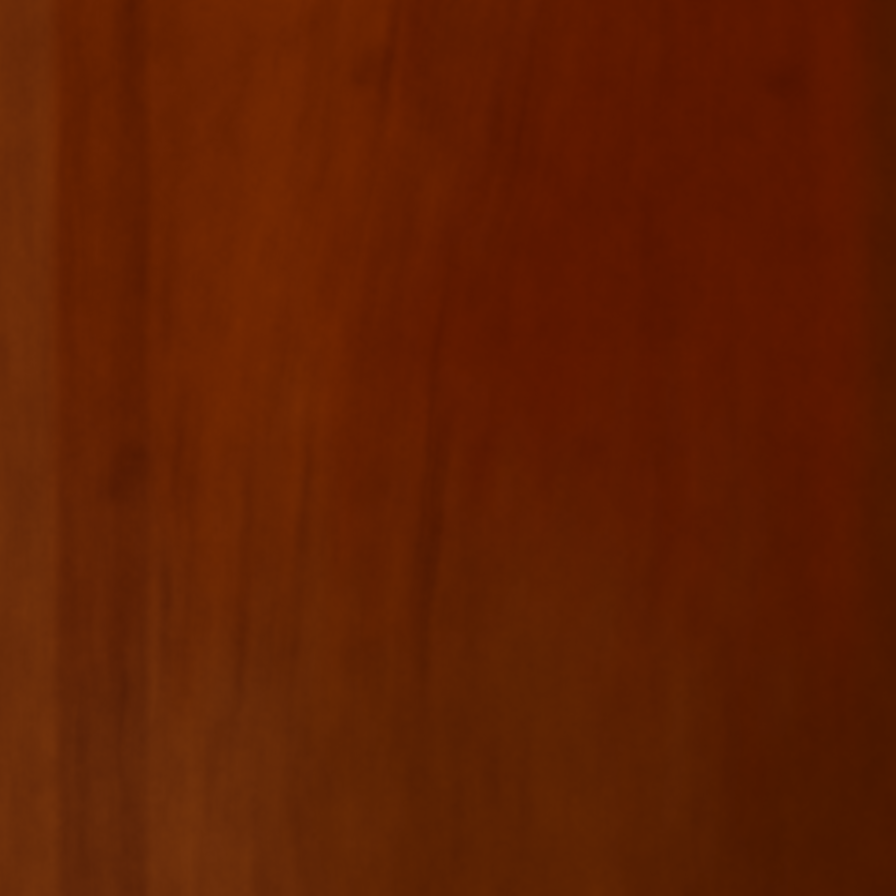
Write a Shadertoy shader that draws this texture.

```glsl
// Dark polished reddish-brown wood with soft upright grain and faint leaning streaks.

const vec3 AMBER  = vec3(0.425, 0.182, 0.042);
const vec3 RUSSET = vec3(0.415, 0.138, 0.006);
const vec3 UMBER  = vec3(0.362, 0.136, 0.012);
const vec3 RED    = vec3(0.355, 0.088, 0.000);
const vec3 SHADE  = vec3(0.290, 0.092, 0.000);

float hash(vec2 p) {
    return fract(sin(dot(p, vec2(127.1, 311.7))) * 43758.5453);
}

float noise(vec2 p) {
    vec2 cell = floor(p);
    vec2 f = fract(p);
    f = f * f * (3.0 - 2.0 * f);
    float low = mix(hash(cell), hash(cell + vec2(1.0, 0.0)), f.x);
    float high = mix(hash(cell + vec2(0.0, 1.0)), hash(cell + vec2(1.0, 1.0)), f.x);
    return mix(low, high, f.y);
}

// Layered noise centred on zero
float fbm(vec2 p) {
    float sum = 0.0;
    float gain = 0.5;
    for (int i = 0; i < 4; i++) {
        sum += gain * (noise(p) - 0.5);
        p = p * 2.03 + 17.3;
        gain *= 0.5;
    }
    return sum;
}

// Soft vertical band between two x positions
float band(float x, float left, float right, float blur) {
    return smoothstep(left - blur, left + blur, x) - smoothstep(right - blur, right + blur, x);
}

// Grain leans to the right towards the top, mostly in the middle
vec2 bendGrain(vec2 uv) {
    float lean = band(uv.x, 0.22, 0.72, 0.10);
    float wander = 0.020 * fbm(uv * vec2(4.0, 6.0)) + 0.006 * fbm(uv * vec2(14.0, 22.0));
    return vec2(uv.x - 0.10 * lean * uv.y * uv.y + wander, uv.y);
}

// Broad drift of colour over the board
vec3 woodColour(vec2 uv, float drift) {
    float x = uv.x + 0.35 * drift;
    vec3 upper = mix(RUSSET, RED, smoothstep(0.32, 0.70, x));
    vec3 lower = mix(AMBER, UMBER, smoothstep(0.12, 0.48, x));
    lower = mix(lower, SHADE, smoothstep(0.68, 1.02, x));
    vec3 colour = mix(lower, upper, smoothstep(0.12, 0.72, uv.y + 0.45 * drift));
    colour = mix(colour, AMBER, 0.7 * (1.0 - smoothstep(0.045, 0.075, uv.x)));
    return mix(colour, SHADE, 0.85 * smoothstep(0.93, 1.0, uv.x));
}

// Scattered soft dark streaks, broken along their length, tapering at the ends
float streaks(vec2 grain) {
    float total = 0.0;
    for (int i = 0; i < 24; i++) {
        float id = float(i);
        float x = 0.13 + 0.42 * pow(hash(vec2(id, 1.0)), 1.5);
        float middle = mix(0.20, 1.05, hash(vec2(id, 2.0)));
        float reach = mix(0.10, 0.32, hash(vec2(id, 3.0)));
        float width = mix(0.004, 0.010, hash(vec2(id, 4.0)));
        float along = (grain.y - middle) / reach;
        float across = (grain.x - x) / width;
        float taper = 1.0 - smoothstep(0.1, 1.0, abs(along));
        float broken = 0.45 + 0.75 * noise(vec2(id * 7.0, grain.y * 14.0));
        total += taper * broken * exp(-across * across) * mix(0.3, 1.0, hash(vec2(id, 5.0)));
    }
    return min(total, 1.2);
}

// Small smudged knots
float knots(vec2 uv) {
    float total = 0.0;
    for (int i = 0; i < 5; i++) {
        float id = float(i);
        vec2 centre = vec2(hash(vec2(id, 11.0)), hash(vec2(id, 12.0)));
        vec2 d = (uv - centre + 0.05 * fbm(uv * 18.0)) / vec2(0.022, 0.018);
        total += exp(-dot(d, d));
    }
    return total;
}

void mainImage(out vec4 fragColor, in vec2 fragCoord) {
    vec2 uv = fragCoord / iResolution.xy;
    vec2 grain = bendGrain(uv);
    float drift = fbm(uv * vec2(5.0, 3.0) + 5.0) + 0.4 * fbm(grain * vec2(24.0, 5.0) + 31.0);
    vec3 colour = woodColour(uv, drift);

    // Figure is stronger on the left and fades to the right
    float figure = mix(1.0, 0.45, smoothstep(0.25, 0.75, uv.x));
    float bands = fbm(vec2(grain.x * 18.0, grain.y * 1.4));
    float fibres = fbm(vec2(grain.x * 65.0, grain.y * 7.0) + 40.0);
    float mottle = fbm(uv * vec2(36.0, 22.0) + 9.0);
    float dust = fbm(uv * 120.0 + 3.0);

    float light = 1.0 + figure * (0.25 * bands + 0.13 * fibres);
    light += 0.11 * mottle + 0.075 * dust;
    light -= 0.11 * band(uv.x, 0.064, 0.165, 0.008);
    light -= 0.10 * streaks(grain) + 0.11 * knots(uv);
    light += 0.015;

    // Darker grain loses green faster than red
    vec3 tint = pow(vec3(max(light, 0.0)), vec3(0.85, 1.3, 1.5));
    fragColor = vec4(clamp(colour * tint, 0.0, 1.0), 1.0);
}
```
